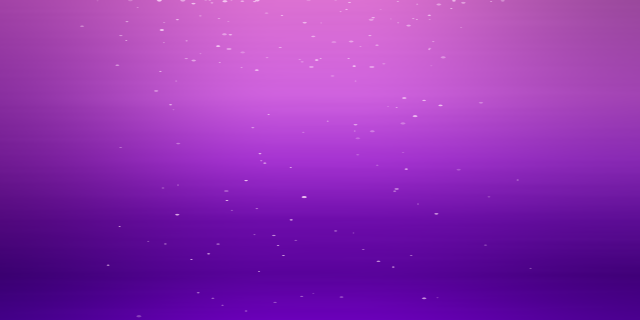
This background is drawn by a Shadertoy shader. Its source:

```glsl
// Violet dusk backdrop: pink-lilac light above, deep indigo below, dimmer sides.
// Three vertical colour ramps are blended across the width, a soft gradient noise
// adds faint horizontal streaks, and a loop scatters pale flattened flecks.

vec2 hash2(float n) {
    return fract(sin(vec2(n * 12.9898, n * 78.233) + 1.7) * 4375.85);
}

// Gradient noise, roughly -0.5 to 0.5
float gradientNoise(vec2 p) {
    vec2 cell = floor(p), f = fract(p);
    vec2 u = f * f * f * (f * (f * 6.0 - 15.0) + 10.0);
    vec4 d;
    for (int i = 0; i < 4; i++) {
        vec2 corner = vec2(i & 1, i >> 1);
        vec2 id = cell + corner;
        vec2 slope = hash2(id.x + id.y * 57.0) * 2.0 - 1.0;
        d[i] = dot(slope, f - corner);
    }
    return mix(mix(d.x, d.y, u.x), mix(d.z, d.w, u.x), u.y);
}

float stepUp(float a, float b, float y) {
    return clamp((y - a) / (b - a), 0.0, 1.0);
}

// Six colours from the bottom to the top
vec3 ramp(float y, vec3 base, vec3 dark, vec3 low, vec3 mid, vec3 high, vec3 top) {
    vec3 c = mix(base, dark, stepUp(0.0, 0.14, y));
    c = mix(c, low, stepUp(0.14, 0.31, y));
    c = mix(c, mid, stepUp(0.31, 0.50, y));
    c = mix(c, high, stepUp(0.50, 0.70, y));
    return mix(c, top, stepUp(0.70, 1.0, y));
}

vec3 backdrop(vec2 uv) {
    vec3 left = ramp(uv.y, vec3(0.25, 0.0, 0.52), vec3(0.22, 0.0, 0.43),
        vec3(0.31, 0.03, 0.48), vec3(0.43, 0.10, 0.56),
        vec3(0.52, 0.17, 0.61), vec3(0.62, 0.25, 0.64));
    vec3 centre = ramp(uv.y, vec3(0.42, 0.0, 0.73), vec3(0.35, 0.01, 0.61),
        vec3(0.43, 0.05, 0.67), vec3(0.65, 0.20, 0.82),
        vec3(0.81, 0.38, 0.87), vec3(0.86, 0.44, 0.82));
    vec3 right = ramp(uv.y, vec3(0.29, 0.0, 0.56), vec3(0.25, 0.0, 0.47),
        vec3(0.36, 0.05, 0.58), vec3(0.53, 0.16, 0.70),
        vec3(0.63, 0.26, 0.70), vec3(0.60, 0.28, 0.61));
    vec3 c = mix(left, centre, smoothstep(-0.08, 0.45, uv.x));
    return mix(c, right, smoothstep(0.54, 1.04, uv.x));
}

// Coverage of the scattered flecks; p is in canvas heights
float flecks(vec2 p, float aspect, float pixel) {
    float light = 0.0;
    for (int i = 0; i < 170; i++) {
        float n = float(i) + 1.0;
        vec2 place = hash2(n), spread = hash2(n + 211.3), look = hash2(n + 457.9);
        // Crowded toward the top and a little left of the middle
        vec2 centre = vec2(mix(place.x, 0.25 + 0.4 * spread.x, 0.4) * aspect,
            1.0 - pow(place.y, 1.9));
        float size = mix(0.0025, 0.0075, look.x * look.x);
        vec2 q = (p - centre) * vec2(1.0, 2.2);
        float shape = 1.0 - smoothstep(-pixel, pixel, length(q) - size);
        light = max(light, shape * mix(0.25, 0.85, look.y));
    }
    return light;
}

void mainImage(out vec4 fragColor, in vec2 fragCoord) {
    vec2 uv = fragCoord / iResolution.xy;
    float aspect = iResolution.x / iResolution.y;
    vec2 p = vec2(uv.x * aspect, uv.y);

    vec3 color = backdrop(uv);
    color += 0.012 * gradientNoise(p * vec2(1.5, 70.0));
    color = mix(color, vec3(0.98, 0.84, 0.97), flecks(p, aspect, 1.0 / iResolution.y));
    fragColor = vec4(clamp(color, 0.0, 1.0), 1.0);
}
```
